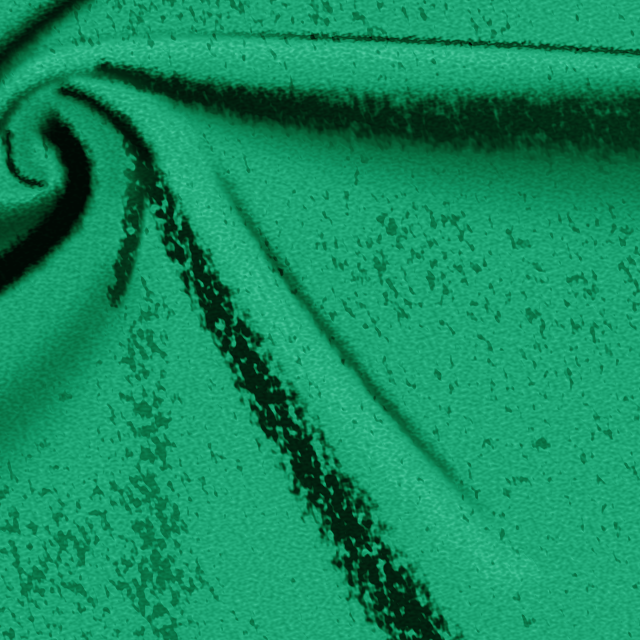
Write a WebGL 1 fragment shader that draws this texture.

```glsl
precision highp float;
// Green crushed velvet gathered into a swirl at the upper left, with long folds fanning out.
// Soft strokes along quadratic curves set one tone value; gradient noise adds worn nap
// and weave, and a colour ramp turns the tone into cloth.

uniform vec2 u_resolution;

#define CLOTH_TONE 0.93
#define NAP_DEPTH 0.34
#define NAP_SCALE vec2(78.0, 54.0)
#define GRAIN_DEPTH 0.20
#define WEAVE_DEPTH 0.028
#define WEAVE_ROWS 105.0
#define FUR_OFFSET 0.007
#define CURVE_STEPS 10

vec2 hashGradient(vec2 cell) {
  float h = fract(sin(dot(cell, vec2(127.1, 311.7))) * 43758.5);
  return vec2(cos(6.2832 * h), sin(6.2832 * h));
}

float gradientNoise(vec2 p) {
  vec2 i = floor(p), f = fract(p);
  vec2 u = f * f * f * (f * (f * 6.0 - 15.0) + 10.0);
  vec2 e = vec2(1.0, 0.0);
  float low = mix(dot(hashGradient(i), f), dot(hashGradient(i + e.xy), f - e.xy), u.x);
  float high = mix(dot(hashGradient(i + e.yx), f - e.yx), dot(hashGradient(i + e.xx), f - e.xx), u.x);
  return mix(low, high, u.y);
}

// Signed distance to a quadratic curve (positive on its left) and the position along it.
vec2 curve(vec2 p, vec2 a, vec2 b, vec2 c) {
  float best = 9.0, side = 1.0, along = 0.0;
  vec2 from = a;
  for (int i = 1; i <= CURVE_STEPS; i++) {
    float t = float(i) / float(CURVE_STEPS);
    vec2 to = mix(mix(a, b, t), mix(b, c, t), t);
    vec2 s = to - from, r = p - from;
    float h = clamp(dot(r, s) / dot(s, s), 0.0, 1.0);
    float d = length(r - s * h);
    if (d < best) {
      best = d;
      side = s.x * r.y - s.y * r.x < 0.0 ? -1.0 : 1.0;
      along = t + (h - 1.0) / float(CURVE_STEPS);
    }
    from = to;
  }
  return vec2(best * side, along);
}

float bell(float x) { return exp(-x * x); }

float stroke(vec2 p, vec2 a, vec2 b, vec2 c, float startWidth, float endWidth) {
  vec2 k = curve(p, a, b, c);
  return bell(k.x / mix(startWidth, endWidth, k.y));
}

float blob(vec2 p, vec2 centre, vec2 radius) { return bell(length((p - centre) / radius)); }

vec3 velvet(float tone) {
  float k = tone * 5.0;
  vec3 c = mix(vec3(0.005, 0.035, 0.015), vec3(0.01, 0.19, 0.09), clamp(k, 0.0, 1.0));
  c = mix(c, vec3(0.02, 0.32, 0.17), clamp(k - 1.0, 0.0, 1.0));
  c = mix(c, vec3(0.03, 0.45, 0.27), clamp(k - 2.0, 0.0, 1.0));
  c = mix(c, vec3(0.06, 0.58, 0.39), clamp(k - 3.0, 0.0, 1.0));
  c = mix(c, vec3(0.15, 0.69, 0.50), clamp(k - 4.0, 0.0, 1.0));
  return mix(c, vec3(0.36, 0.83, 0.67), clamp(k - 5.0, 0.0, 1.0));
}

void main() {
  vec2 p = gl_FragCoord.xy / u_resolution;
  vec2 slant = vec2(p.x + 0.25 * p.y, p.y);
  float nap = gradientNoise(slant * NAP_SCALE) + 0.6 * gradientNoise(slant * NAP_SCALE * 2.1 + 7.0)
            + 0.5 * gradientNoise(slant * NAP_SCALE * 0.3 + 3.0);
  float grain = gradientNoise(vec2(p.x + 0.5 * p.y, p.y - 0.3 * p.x) * vec2(130.0, 210.0));
  vec2 q = p + FUR_OFFSET * vec2(nap, grain);

  // Worn nap, denser in a few areas
  float wear = 0.12 + 0.38 * blob(p, vec2(0.62, 0.60), vec2(0.15, 0.14))
    + 0.30 * blob(p, vec2(0.93, 0.53), vec2(0.13, 0.15)) + 0.15 * blob(p, vec2(0.83, 0.28), vec2(0.12))
    + 0.42 * blob(p, vec2(0.06, 0.12), vec2(0.18, 0.17)) + 0.42 * blob(p, vec2(0.28, 0.99), vec2(0.2, 0.06))
    + 0.28 * blob(p, vec2(0.62, 0.98), vec2(0.15, 0.05))
    + 0.50 * stroke(p, vec2(0.22, 0.50), vec2(0.24, 0.25), vec2(0.26, -0.05), 0.05, 0.06);
  float tone = CLOTH_TONE - NAP_DEPTH * smoothstep(0.0, 0.4, nap + wear - 0.5);

  // Long diagonal valley with a ragged fringe
  float valley = stroke(q, vec2(0.19, 0.81), vec2(0.375, 0.43), vec2(0.68, -0.03), 0.018, 0.058);
  tone = mix(tone, 0.06, 0.93 * smoothstep(0.2, 0.95, valley * (1.0 + 1.5 * nap)));

  // Diagonal ridge: bright flank and thin crease
  vec2 crease = curve(q, vec2(0.315, 0.77), vec2(0.505, 0.445), vec2(0.80, 0.155));
  float creaseFade = smoothstep(0.0, 0.3, crease.y) * smoothstep(1.0, 0.6, crease.y);
  tone += 0.07 * bell((crease.x + 0.045) / 0.03);
  tone -= (0.2 + 0.28 * creaseFade) * smoothstep(1.0, 0.8, crease.y) * bell(crease.x / (crease.x > 0.0 ? 0.013 : 0.008));

  // Top fold: lit crest, sharp rim and broad shadow below
  float below = 1.0 - q.y - (0.049 + 0.034 * p.x * p.x + 0.075 * exp(-14.0 * p.x));
  tone += 0.09 * bell((below - 0.02) / 0.018);
  tone -= 0.55 * bell(below / 0.0045) * smoothstep(0.25, 0.6, p.x);
  tone -= 0.12 * bell(below / 0.006);
  float penumbra = stroke(q, vec2(0.28, 0.85), vec2(0.6, 0.75), vec2(1.1, 0.75), 0.03, 0.095);
  tone = mix(tone, 0.5, 0.8 * penumbra);
  float shadow = stroke(q, vec2(0.16, 0.893), vec2(0.45, 0.79), vec2(1.1, 0.81), 0.013, 0.062);
  tone = mix(tone, mix(0.03, 0.16, p.x), 0.95 * smoothstep(0.05, 0.95, shadow * (1.0 + 0.7 * nap)));

  // Tube falling to the left edge, its dim underside and the streak beside it
  tone = mix(tone, 0.55, 0.8 * stroke(q, vec2(0.17, 0.56), vec2(0.1, 0.43), vec2(-0.03, 0.33), 0.04, 0.07));
  tone = mix(tone, 0.88, stroke(q, vec2(0.185, 0.72), vec2(0.15, 0.57), vec2(-0.03, 0.44), 0.03, 0.055));
  float streak = stroke(q, vec2(0.215, 0.725), vec2(0.215, 0.63), vec2(0.18, 0.53), 0.017, 0.014);
  tone = mix(tone, 0.16, 0.9 * smoothstep(0.15, 0.9, streak * (1.0 + 1.3 * nap)));

  // Outer swirl: corner wedge, gap, rolled lip and inner seam
  tone = mix(tone, 0.04, 0.95 * stroke(q, vec2(-0.02, 0.885), vec2(0.04, 0.955), vec2(0.13, 1.01), 0.024, 0.018));
  tone = mix(tone, 0.12, 0.85 * stroke(q, vec2(0.0, 0.80), vec2(0.04, 0.89), vec2(0.22, 0.88), 0.012, 0.012));
  tone = mix(tone, 0.88, stroke(q, vec2(0.02, 0.74), vec2(0.02, 0.86), vec2(0.12, 0.868), 0.014, 0.012));
  tone = mix(tone, 0.97, stroke(q, vec2(0.12, 0.872), vec2(0.20, 0.87), vec2(0.31, 0.745), 0.012, 0.028));
  tone = mix(tone, 0.78, stroke(q, vec2(0.09, 0.84), vec2(0.19, 0.80), vec2(0.18, 0.71), 0.018, 0.026));
  tone = mix(tone, 0.04, stroke(q, vec2(0.10, 0.858), vec2(0.165, 0.845), vec2(0.23, 0.755), 0.010, 0.013));

  // Inner swirl: dim hollow, black throat, crescent and lit tip
  tone = mix(tone, 0.28, stroke(q, vec2(-0.03, 0.63), vec2(0.04, 0.65), vec2(0.09, 0.68), 0.045, 0.03));
  tone = mix(tone, 0.0, smoothstep(0.05, 0.75, stroke(q, vec2(0.07, 0.81), vec2(0.21, 0.70), vec2(-0.02, 0.56), 0.022, 0.028)));
  tone = mix(tone, 0.74, stroke(q, vec2(0.06, 0.83), vec2(0.01, 0.76), vec2(0.075, 0.715), 0.022, 0.012));
  tone = mix(tone, 0.95, stroke(q, vec2(-0.02, 0.697), vec2(0.05, 0.68), vec2(0.085, 0.722), 0.014, 0.008));
  tone = mix(tone, 0.08, stroke(q, vec2(0.012, 0.79), vec2(0.005, 0.715), vec2(0.065, 0.712), 0.007, 0.006));

  // Fibre grain and weave rows, weaker in the dark
  float rows = sin(6.2832 * (WEAVE_ROWS * (p.y + 0.2 * p.x) + 0.8 * nap));
  tone += (GRAIN_DEPTH * grain + WEAVE_DEPTH * rows + 0.05 * nap) * (0.25 + 0.75 * clamp(tone, 0.0, 1.0));
  gl_FragColor = vec4(velvet(tone), 1.0);
}
```
